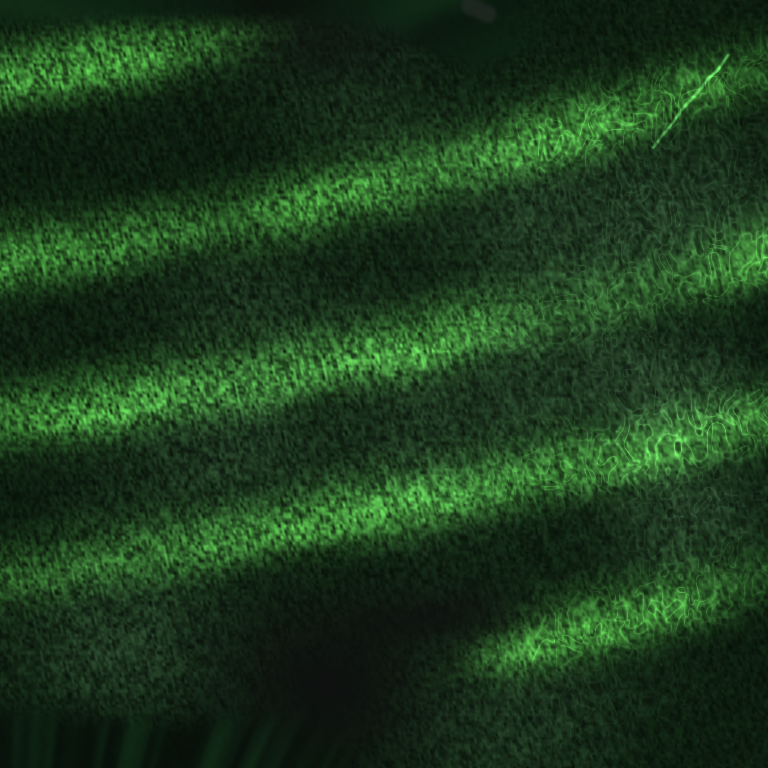
This background is drawn by a Shadertoy shader. Its source:

```glsl
// Height of each band along x: base, slope, curvature
const vec3 bandCurve[5] = vec3[5](
    vec3(0.890, 0.200, 0.00), vec3(0.655, 0.140, 0.115), vec3(0.447, 0.145, 0.07),
    vec3(0.242, 0.165, 0.04), vec3(-0.035, 0.280, 0.00));

// Brightness of each band at eight even steps from left to right
const float bandLight[40] = float[40](
    0.75, 0.85, 0.55, 0.03, 0.00, 0.00, 0.00, 0.00,
    0.70, 0.50, 0.42, 0.80, 0.62, 0.85, 0.65, 0.45,
    0.60, 0.72, 0.62, 0.68, 0.90, 0.32, 0.35, 0.80,
    0.42, 0.45, 0.58, 0.82, 0.82, 0.80, 0.98, 0.70,
    0.00, 0.00, 0.00, 0.00, 0.05, 0.90, 0.72, 0.38);

// Soft pale patches: centre, radius, strength
const vec4 hazePatch[10] = vec4[10](
    vec4(0.86, 0.48, 0.11, 0.34), vec4(0.60, 0.45, 0.16, 0.24),
    vec4(0.70, 0.69, 0.17, 0.20), vec4(0.14, 0.17, 0.13, 0.19),
    vec4(0.68, 0.04, 0.14, 0.17), vec4(0.32, 0.59, 0.12, 0.13),
    vec4(0.90, 0.32, 0.12, 0.20), vec4(0.30, 0.42, 0.16, 0.12),
    vec4(0.50, 0.85, 0.12, 0.10), vec4(0.92, 0.73, 0.13, 0.16));

float hash(vec2 p) {
    return fract(sin(dot(p, vec2(127.1, 311.7))) * 43758.5453);
}

float noise(vec2 p) {
    vec2 cell = floor(p), f = fract(p);
    f = f * f * (3.0 - 2.0 * f);
    return mix(mix(hash(cell), hash(cell + vec2(1, 0)), f.x),
               mix(hash(cell + vec2(0, 1)), hash(cell + vec2(1, 1)), f.x), f.y);
}

float fbm(vec2 p) {
    float sum = 0.0, gain = 0.5;
    for (int i = 0; i < 4; i++) {
        sum += gain * noise(p);
        p = mat2(1.6, 1.2, -1.2, 1.6) * p + 7.3;
        gain *= 0.5;
    }
    return sum;
}

float spot(vec2 p, vec2 centre, vec2 size) {
    vec2 d = (p - centre) / size;
    return exp(-dot(d, d));
}

float bands(vec2 p) {
    float light = 0.0, knot = clamp(p.x, 0.0, 0.999) * 7.0;
    int k = int(knot);
    for (int i = 0; i < 5; i++) {
        vec3 c = bandCurve[i];
        float d = p.y - (c.x + p.x * (c.y + c.z * p.x));
        float strength = mix(bandLight[i * 8 + k], bandLight[i * 8 + k + 1],
                             smoothstep(0.0, 1.0, fract(knot)));
        d /= d > 0.0 ? 0.046 : 0.034;
        light += strength * exp(-d * d);
    }
    return light;
}

float segment(vec2 p, vec2 a, vec2 b) {
    vec2 ab = b - a;
    return length(p - a - ab * clamp(dot(p - a, ab) / dot(ab, ab), 0.0, 1.0));
}

void mainImage(out vec4 fragColor, in vec2 fragCoord) {
    vec2 uv = fragCoord / iResolution.xy;
    float cloud = fbm(uv * vec2(7.0, 9.0));
    vec2 warped = uv + 0.018 * (vec2(fbm(uv * 11.0), fbm(uv * 11.0 + 31.0)) - 0.47);

    // Broad light
    float glow = bands(warped) * (0.62 + 0.75 * cloud);
    float haze = 0.06;
    for (int i = 0; i < 10; i++) {
        vec4 h = hazePatch[i];
        haze += h.w * spot(warped, h.xy, vec2(h.z, h.z * 0.75));
    }
    haze *= 0.5 + cloud;

    // Fine upright fibres, turning to tangled hairs on the right
    vec2 leaning = vec2(uv.x + 0.22 * uv.y, uv.y);
    float grain = 0.6 * noise(leaning * vec2(300.0, 140.0))
                + 0.4 * noise(leaning * vec2(210.0, 260.0) + 19.0);
    vec2 bend = vec2(noise(uv * 45.0), noise(uv * 45.0 + 9.0));
    float hair = 1.0 - abs(2.0 * noise(uv * vec2(130.0, 85.0) + 2.5 * bend) - 1.0);
    float tangle = smoothstep(0.35, 0.9, uv.x);
    float texture1 = mix(0.15 + 1.7 * grain, 0.25 + 0.9 * grain + 0.65 * pow(hair, 4.0), tangle);

    // Smooth fanned strips along the bottom left and top
    float low = 1.0 - smoothstep(0.06, 0.12, uv.y + 0.05 * cloud);
    low *= 1.0 - smoothstep(0.40, 0.52, uv.x);
    float high = smoothstep(0.95, 0.99, uv.y + 0.06 * spot(uv, vec2(0.62, 0.95), vec2(0.09, 0.2)));
    high *= 1.0 - smoothstep(0.62, 0.78, uv.x);
    float fan = uv.x - uv.y * (low > high ? 1.3 * uv.x : 0.9 * (uv.x - 0.3));
    float strips = noise(vec2(fan * 95.0, 2.0)) * noise(vec2(fan * 37.0, 8.0));
    float smear = max(low, high);

    // Colour
    vec3 col = vec3(0.030, 0.085, 0.036) * (0.55 + 0.9 * grain);
    col += vec3(0.36, 0.52, 0.37) * haze * texture1;
    col += vec3(0.25, 0.54, 0.20) * glow * texture1;
    col = mix(col, vec3(0.025, 0.055, 0.032) + vec3(0.04, 0.13, 0.06) * strips, smear * 0.9);

    // Near-black hollows
    float hollow = 0.95 * spot(warped, vec2(0.43, 0.11), vec2(0.13, 0.09))
                 + 0.65 * spot(warped, vec2(0.58, 0.20), vec2(0.13, 0.035))
                 + 0.55 * spot(warped, vec2(0.41, 0.95), vec2(0.13, 0.05));
    col = mix(col, vec3(0.055, 0.065, 0.06), min(hollow, 0.95));

    // Bright scratch and pale chip
    float scratch = segment(uv + 0.004 * (bend - 0.5), vec2(0.85, 0.81), vec2(0.948, 0.928));
    col += vec3(0.18, 0.36, 0.18) * (1.0 - smoothstep(0.0005, 0.0035, scratch)) * (0.4 + grain);
    float chip = segment(uv, vec2(0.612, 0.992), vec2(0.635, 0.982));
    col = mix(col, vec3(0.14, 0.17, 0.15), 0.7 * (1.0 - smoothstep(0.006, 0.016, chip)));

    fragColor = vec4(clamp(col, 0.0, 1.0), 1.0);
}
```
